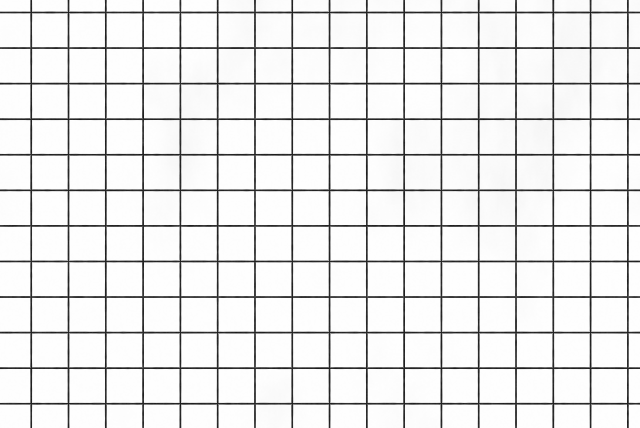
A Shadertoy shader for this pattern:

```glsl
// Thin charcoal grid ruled on white paper, with cells slightly wider than tall.
// Lines are distances to a repeated cell edge; value noise varies their ink
// and width a little and leaves faint grey smudges on the paper.

float hash(vec2 p) {
    return fract(sin(dot(p, vec2(127.1, 311.7))) * 43758.5453);
}

float noise(vec2 p) {
    vec2 i = floor(p), f = fract(p);
    f = f * f * (3.0 - 2.0 * f);
    return mix(mix(hash(i), hash(i + vec2(1, 0)), f.x),
               mix(hash(i + vec2(0, 1)), hash(i + vec2(1, 1)), f.x), f.y);
}

float fbm(vec2 p) {
    float sum = 0.0, amp = 0.5;
    for (int i = 0; i < 5; i++) {
        sum += amp * noise(p);
        p = p * 2.03 + 17.3;
        amp *= 0.5;
    }
    return sum;
}

void mainImage(out vec4 fragColor, in vec2 fragCoord) {
    vec2 uv = fragCoord / iResolution.xy;
    vec2 p = uv * vec2(1.5, 1.0);
    vec2 pixel = vec2(1.5, 1.0) / iResolution.xy;

    // Distance to the nearest vertical (x) and horizontal (y) line
    vec2 cell = vec2(0.0874, 0.0831);
    vec2 grid = (p - vec2(0.0732, 0.0567)) / cell;
    vec2 dist = abs(grid - round(grid)) * cell;

    // Widths waver along each line; partial pixels are covered in proportion
    vec2 line = round(grid);
    vec2 waver = vec2(noise(vec2(line.x * 7.0, p.y * 90.0)),
                      noise(vec2(p.x * 90.0, line.y * 7.0 + 40.0)));
    vec2 width = 0.0040 + 0.0006 * (waver - 0.5);
    vec2 cover = clamp((0.5 * width - dist) / pixel + 0.5, 0.0, 1.0);
    cover *= min(width / pixel, 1.0);

    // Paper: near white with soft blotches, streaks and fine grain
    float blotch = smoothstep(0.45, 0.8, fbm(p * vec2(5.0, 3.5) + 3.0));
    float streak = fbm(p * vec2(28.0, 11.0));
    float grain = noise(p * 300.0) - 0.5;
    float paper = 0.995 - 0.04 * blotch * streak + 0.006 * grain;

    // Ink: charcoal, mottled by wear
    float ink = 0.14 + 0.10 * (fbm(p * 60.0) - 0.4) + 0.05 * grain;

    float tone = mix(paper, ink, max(cover.x, cover.y));
    fragColor = vec4(vec3(clamp(tone, 0.0, 1.0)), 1.0);
}
```
